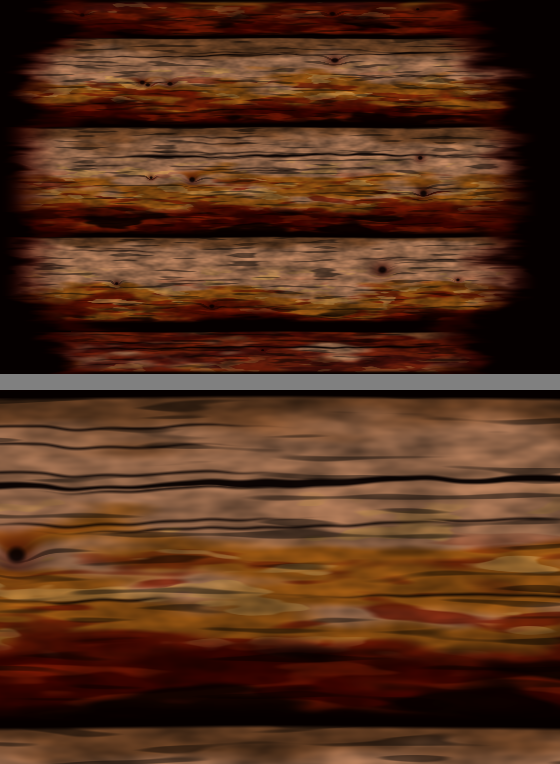
Top, the full canvas; bottom, a detail of the centre.
A WebGL 1 fragment shader for this texture:

```glsl
precision highp float;
uniform vec2 u_resolution;

const float TAU = 6.2831853;
const float LOGS = 4.0;
const vec3 BLACK = vec3(0.02, 0.0, 0.0);
const vec3 DARK_RED = vec3(0.20, 0.01, 0.0);
const vec3 RUST = vec3(0.34, 0.07, 0.01);
const vec3 BROWN = vec3(0.36, 0.22, 0.12);
const vec3 TAN = vec3(0.56, 0.39, 0.28);
const vec3 OCHRE = vec3(0.50, 0.28, 0.06);
const vec3 BARE = vec3(0.62, 0.46, 0.24);

float hash(vec2 p) {
  return fract(sin(dot(p, vec2(127.1, 311.7))) * 43758.54);
}

// The half-cell shift keeps the wrap exact under rounding
float corner(vec2 cell, vec2 offset, vec2 f, vec2 period) {
  float angle = TAU * hash(floor(mod(cell + offset + 0.5, period)));
  return dot(vec2(cos(angle), sin(angle)), f - offset);
}

// Gradient noise over the unit canvas, wrapping on whole periods
float noise(vec2 uv, vec2 period) {
  vec2 p = uv * period;
  vec2 i = floor(p);
  vec2 f = p - i;
  vec2 w = f * f * f * (f * (f * 6.0 - 15.0) + 10.0);
  float low = mix(corner(i, vec2(0.0), f, period), corner(i, vec2(1.0, 0.0), f, period), w.x);
  float high = mix(corner(i, vec2(0.0, 1.0), f, period), corner(i, vec2(1.0), f, period), w.x);
  return 1.4 * mix(low, high, w.y);
}

// Each octave is shifted so that their lattices never line up
float fbm(vec2 uv, vec2 period) {
  float sum = 0.0;
  float amp = 0.6;
  for (int i = 0; i < 3; i++) {
    sum += amp * noise(uv, period);
    uv += vec2(0.137, 0.219);
    period *= 2.0;
    amp *= 0.6;
  }
  return sum;
}

// Tapered split along the grain: p.y runs from log top to bottom
float crack(vec2 p, vec2 center, float halfLength, float width, float blur) {
  float taper = 1.0 - smoothstep(0.4, 1.0, abs(p.x - center.x) / halfLength);
  float d = abs(p.y - center.y) - width * taper;
  return taper * (1.0 - smoothstep(-blur, blur, d));
}

float cracks(vec2 p, float id, float width, float blur) {
  float level = mix(0.2, 0.28, step(0.5, id) * step(id, 1.5));
  float slope = 0.07 * (0.5 - p.x);
  float split = crack(p, vec2(0.5, level + slope), 0.52, width, blur) * step(0.5, id);
  for (int i = 0; i < 14; i++) {
    vec2 seed = vec2(float(i), id + 11.0);
    vec2 center = vec2(mix(0.1, 0.9, hash(seed)), mix(0.1, 0.85, hash(seed + 3.7)));
    float halfLength = mix(0.03, 0.18, hash(seed + 8.3));
    float tilt = 0.3 * (hash(seed + 6.1) - 0.5) * (p.x - center.x);
    split = max(split, 0.8 * crack(p, center + vec2(0.0, tilt), halfLength, 0.004, blur));
  }
  return split;
}

// x: dark heart, y: surrounding stain
vec2 knots(vec2 p, float id, float aspect) {
  vec2 result = vec2(0.0);
  for (int i = 0; i < 4; i++) {
    vec2 seed = vec2(float(i) + 20.0, id);
    vec2 center = vec2(mix(0.1, 0.85, hash(seed)), mix(0.2, 0.75, hash(seed + 5.1)));
    float radius = mix(0.003, 0.01, hash(seed + 2.9));
    float r = length((p - center) * vec2(0.75 * aspect, 0.25)) / radius;
    result = max(result, vec2(1.0 - smoothstep(0.4, 1.2, r), exp(-0.2 * r * r)));
  }
  return result;
}

vec3 logColor(float t, float id, float blotch) {
  float tanStart = 0.06 * min(id, 2.0);
  vec3 col = mix(BROWN, TAN, smoothstep(tanStart, tanStart + 0.13, t + 0.2 * blotch));
  col = mix(col, OCHRE, smoothstep(0.45, 0.58, t + 0.35 * blotch));
  col = mix(col, RUST, smoothstep(0.68, 0.8, t + 0.4 * blotch));
  return mix(col, DARK_RED, smoothstep(0.77, 0.9, t + 0.25 * blotch));
}

void main() {
  vec2 uv = fract(gl_FragCoord.xy / u_resolution);
  float aspect = u_resolution.x / u_resolution.y;

  // Four logs of unequal height
  float y = uv.y - 0.1355 + 0.003 * noise(vec2(uv.x, 0.0), vec2(5.0, 1.0));
  float stacked = LOGS * (y + 0.0235 * cos(TAU * y) + 0.0155 * sin(TAU * y));
  float id = floor(mod(floor(stacked) + 0.5, LOGS));
  float t = 1.0 - fract(stacked);
  float redLog = step(2.5, id);
  float blur = 0.002 + 0.9 * LOGS / u_resolution.y;
  float rim = min(uv.y, 1.0 - uv.y);
  float inside = smoothstep(0.004, 0.03, rim);

  // Grain bends around knots
  vec2 knot = inside * knots(vec2(uv.x, t), id, aspect);
  vec2 bent = uv + vec2(0.0, 0.012 * knot.y);
  float blotch = fbm(bent + 0.11, vec2(5.0, 18.0));
  float streak = fbm(bent + 0.23, vec2(8.0, 40.0));
  float grain = inside * fbm(bent + 0.31, vec2(22.0, 43.0));
  float fissure = inside * smoothstep(0.25, 0.5, noise(bent + 0.17, vec2(14.0, 118.0)));

  // Paint, stains and bare patches
  vec3 col = logColor(t, id, blotch);
  float redPaint = smoothstep(0.1, 0.3, streak + 0.25 * (t - 0.55));
  col = mix(col, RUST, 0.8 * redPaint * smoothstep(0.35, 0.6, t));
  vec3 redCoat = mix(DARK_RED, RUST, smoothstep(-0.2, 0.25, streak));
  col = mix(col, redCoat, 0.9 * redLog * (1.0 - smoothstep(0.0, 0.4, blotch)));
  float band = smoothstep(0.25, 0.42, t) * (1.0 - smoothstep(0.66, 0.82, t));
  float chips = smoothstep(0.2, 0.3, fbm(bent + 0.37, vec2(11.0, 38.0)));
  col = mix(col, BARE, 0.65 * chips * band * (1.0 - 0.5 * redLog));
  col *= 1.0 + 0.5 * grain + 0.25 * streak;
  col *= 1.0 - 0.45 * fissure;
  col = mix(col, DARK_RED, 0.6 * knot.y);
  float soot = smoothstep(0.05, 0.3, fbm(bent + 0.43, vec2(7.0, 24.0)));
  col = mix(col, BLACK, 0.85 * soot * smoothstep(0.68, 0.85, t));

  // Splits, knots and dark joints
  float wobble = 0.02 * noise(uv, vec2(4.0)) + 0.012 * noise(uv, vec2(31.0, 4.0));
  float width = 0.008 + 0.008 * noise(uv, vec2(9.0, 3.0));
  float split = inside * cracks(vec2(uv.x, t + wobble), id, width, blur);
  split = max(split, 1.0 - smoothstep(0.002, 0.012, rim));
  col = mix(col, BLACK, max(0.95 * split, 0.85 * knot.x));
  float jointWidth = 0.015 + 0.08 * (1.0 - step(0.5, id)) + 0.07 * max(blotch, 0.0);
  float joint = smoothstep(0.94 - jointWidth, 1.0 - jointWidth, t);
  joint = max(joint, 1.0 - smoothstep(0.0, 0.01 + blur, t));
  col = mix(col, BLACK, joint);

  // Ragged darkness at the log ends, reddening before it blackens
  float outer = 0.5 + 0.5 * cos(TAU * uv.y);
  float bulge = (2.0 * t - 1.0) * (2.0 * t - 1.0);
  float inset = 0.09 * outer * outer + 0.03 * bulge + 0.07 * blotch + 0.04 * streak;
  float left = uv.x - max(0.0, inset + 0.05 * t - 0.04);
  float right = 0.965 - max(0.0, inset) - uv.x;
  float lit = smoothstep(0.0, 0.12, left) * smoothstep(0.0, 0.12, right);
  float shown = smoothstep(0.0, 0.06, left) * smoothstep(0.0, 0.07, right);
  col = mix(BLACK, mix(DARK_RED, col, lit), shown);
  gl_FragColor = vec4(clamp(col, 0.0, 1.0), 1.0);
}
```
